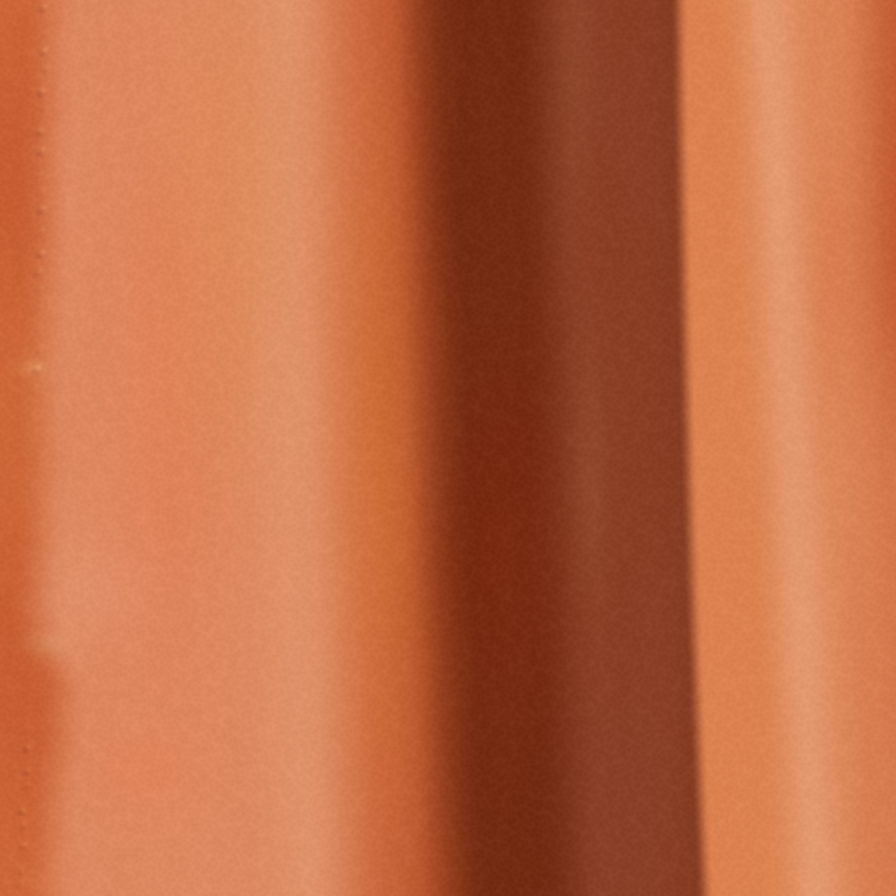
A WebGL 1 fragment shader for this texture:

```glsl
precision highp float;
uniform vec2 u_resolution;

float hash(vec2 p) {
    return fract(sin(dot(p, vec2(127.1, 311.7))) * 4375.85);
}

// Distance to the nearest scattered cell centre
float cellular(vec2 p) {
    vec2 cell = floor(p), local = fract(p);
    float nearest = 2.0;
    for (int j = -1; j <= 1; j++) {
        for (int i = -1; i <= 1; i++) {
            vec2 offset = vec2(float(i), float(j));
            vec2 id = cell + offset;
            vec2 centre = offset + vec2(hash(id), hash(id + 17.3));
            nearest = min(nearest, length(centre - local));
        }
    }
    return nearest;
}

float layeredSines(vec2 p) {
    float sum = 0.0, weight = 0.5;
    for (int i = 0; i < 4; i++) {
        sum += weight * sin(p.x + 1.3 * sin(p.y)) * cos(p.y + 0.7 * sin(p.x));
        p = mat2(1.5, 0.9, -0.9, 1.5) * p + 2.1;
        weight *= 0.55;
    }
    return sum;
}

float bump(float x, float centre, float width) {
    float t = (x - centre) / width;
    return exp(-t * t);
}

float patchGlow(vec2 p, vec2 centre, vec2 size) {
    vec2 q = (p - centre) / size;
    return exp(-dot(q, q));
}

// Broad pale fold, turning orange then red towards its shaded side
vec3 paleFold(vec2 p) {
    float down = 1.0 - p.y;
    vec3 color = vec3(0.872, 0.54, 0.382);
    color += vec3(0.005, 0.03, 0.03) * bump(p.x, 0.31 + 0.035 * down, 0.04);
    color += vec3(0.008, -0.025, -0.025) * patchGlow(p, vec2(0.18, 0.54), vec2(0.07, 0.36));
    color += vec3(0.0, 0.005, -0.02) * patchGlow(p, vec2(0.26, 0.76), vec2(0.07, 0.25));
    color += vec3(0.01, -0.02, -0.02) * patchGlow(p, vec2(0.16, 0.14), vec2(0.05, 0.04));
    color += vec3(0.01, 0.025, 0.035) * patchGlow(p, vec2(0.11, 0.34), vec2(0.06, 0.05));
    float middle = bump(p.y, 0.5, 0.35);
    vec3 turned = mix(vec3(0.79, 0.395, 0.235), vec3(0.81, 0.425, 0.215), middle);
    color = mix(color, turned, smoothstep(0.325, 0.425, p.x - 0.02 * down));
    float red = smoothstep(0.405, 0.49, p.x - 0.025 * down);
    return mix(color, vec3(0.68, 0.295, 0.15), red);
}

// Narrow soft seam strip with faint stitches
vec3 seam(vec2 p, vec3 color) {
    float down = 1.0 - p.y;
    float border = 0.053 - 0.012 * smoothstep(0.1, 0.7, down)
        + 0.026 * smoothstep(0.7, 0.77, down) - 0.014 * smoothstep(0.8, 1.0, down);
    border += 0.005 * layeredSines(vec2(1.0, p.y * 26.0));
    vec3 strip = vec3(0.80, 0.39, 0.215) + vec3(0.01, 0.02, 0.01) * sin(p.y * 11.0 + 2.0);
    color = mix(strip, color, smoothstep(border - 0.03, border + 0.034, p.x));
    color += vec3(0.03, 0.08, 0.06) * patchGlow(p, vec2(0.035, 0.59), vec2(0.016, 0.008));
    color += vec3(0.0, 0.04, 0.03) * patchGlow(p, vec2(0.05, 0.28), vec2(0.025, 0.012));
    float row = floor(p.y * 45.0);
    vec2 stitch = vec2(p.x - 0.05 + 0.026 * down - 0.006 * hash(vec2(row, 3.0)),
        (fract(p.y * 45.0) - 0.3 - 0.4 * hash(vec2(row, 5.0))) / 45.0);
    float shown = 1.0 - smoothstep(0.4, 0.46, down) + smoothstep(0.8, 0.84, down);
    vec2 under = stitch + vec2(0.004, 0.005);
    float strength = shown * (0.15 + 0.6 * hash(vec2(row, 9.0)));
    color += strength * vec3(0.06, 0.1, 0.08) * exp(-dot(stitch, stitch) / 0.000012);
    return color - strength * vec3(0.1, 0.07, 0.04) * exp(-dot(under, under) / 0.000016);
}

// Deep hollow with a faint lighter ridge
vec3 shadowFold(vec2 p) {
    float down = 1.0 - p.y;
    vec3 color = mix(vec3(0.455, 0.175, 0.075), vec3(0.545, 0.25, 0.148),
        smoothstep(0.57, 0.65, p.x - 0.03 * down));
    color += vec3(0.025, -0.005, -0.005) * patchGlow(p, vec2(0.56, 0.38), vec2(0.06, 0.2));
    color += vec3(0.02, 0.03, 0.02) * patchGlow(p, vec2(0.66, 0.46), vec2(0.024, 0.16));
    color += vec3(0.025, 0.035, 0.03) * patchGlow(p, vec2(0.635, 0.92), vec2(0.03, 0.2));
    color += vec3(0.0, 0.0, 0.015) * patchGlow(p, vec2(0.68, 0.1), vec2(0.08, 0.15));
    return color - vec3(0.02, 0.01, 0.01) * bump(p.x, 0.757 + 0.03 * down, 0.025);
}

// Lit fold with a drifting highlight and a warm outer edge
vec3 litFold(vec2 p) {
    float down = 1.0 - p.y;
    float ridge = 0.855 + 0.055 * down;
    vec3 color = mix(vec3(0.865, 0.51, 0.315), vec3(0.865, 0.525, 0.345),
        smoothstep(ridge - 0.05, ridge + 0.03, p.x));
    color += vec3(0.03, 0.08, 0.1) * bump(p.x, ridge, 0.03);
    color -= vec3(0.01, 0.03, 0.03) * patchGlow(p, vec2(0.93, 0.71), vec2(0.04, 0.12));
    float warm = smoothstep(0.93, 1.01, p.x) * (0.3 + 0.7 * smoothstep(0.4, 0.75, p.y));
    return mix(color, vec3(0.77, 0.36, 0.2), warm);
}

void main() {
    vec2 p = gl_FragCoord.xy / u_resolution;
    float down = 1.0 - p.y;
    float drift = 0.003 * layeredSines(p * vec2(5.0, 9.0));
    vec3 color = seam(p, paleFold(p + vec2(drift, 0.0)));
    float hollow = 0.477 + 0.033 * down + drift;
    color = mix(color, shadowFold(p), smoothstep(hollow - 0.046, hollow + 0.036, p.x));
    float crease = 0.757 + 0.012 * down + 0.017 * down * down;
    color = mix(color, litFold(p), smoothstep(crease - 0.009, crease + 0.011, p.x));

    // Soft dye streaks, mottling and irregular grain
    vec2 tilted = mat2(0.8, 0.6, -0.6, 0.8) * p;
    color += vec3(0.005, 0.009, 0.009) * layeredSines(p * vec2(38.0, 7.0));
    color += 0.016 * (cellular(tilted * 62.0) - 0.5);
    color += 0.03 * (cellular(tilted * 175.0 + 5.0) - 0.5);
    gl_FragColor = vec4(clamp(color, 0.0, 1.0), 1.0);
}
```
